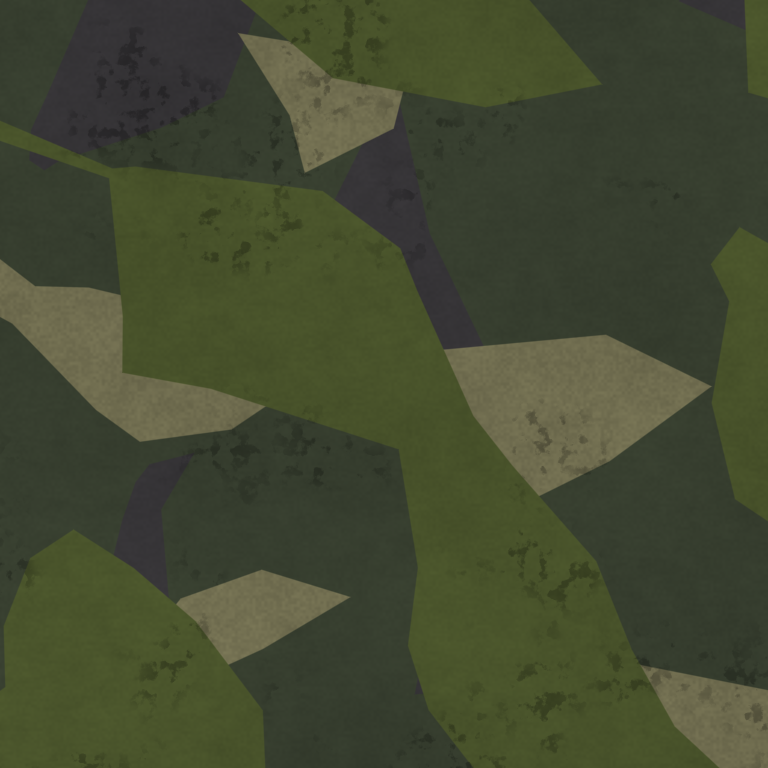
Give the GLSL for this pattern, as a three.js fragment shader.

```glsl
varying vec2 vUv;

const vec3 DARK_GREEN = vec3(0.214, 0.243, 0.183);
const vec3 LEAF_GREEN = vec3(0.284, 0.324, 0.166);
const vec3 SAND = vec3(0.440, 0.428, 0.312);
const vec3 CHARCOAL = vec3(0.208, 0.201, 0.211);
const float EDGE = 0.0012;

float hash(vec2 p) {
  vec3 q = fract(p.xyx * 0.1031);
  q += dot(q, q.yzx + 33.33);
  return fract((q.x + q.y) * q.z);
}

float noise(vec2 p) {
  vec2 i = floor(p);
  vec2 f = fract(p);
  f = f * f * (3.0 - 2.0 * f);
  float low = mix(hash(i), hash(i + vec2(1.0, 0.0)), f.x);
  float high = mix(hash(i + vec2(0.0, 1.0)), hash(i + 1.0), f.x);
  return mix(low, high, f.y);
}

float fbm(vec2 p) {
  float sum = 0.0;
  float gain = 0.5;
  for (int i = 0; i < 4; i++) {
    sum += gain * noise(p);
    p = mat2(1.6, 1.2, -1.2, 1.6) * p + 7.3;
    gain *= 0.5;
  }
  return sum / 0.9375;
}

vec2 rotate(vec2 p, float angle) {
  float c = cos(angle);
  float s = sin(angle);
  return vec2(c * p.x - s * p.y, s * p.x + c * p.y);
}

// Each 2x2 block of vertices holds one value from every quarter of 0..1,
// which keeps the covered area even across the canvas.
float vertexLevel(vec2 cell) {
  vec2 block = floor(cell * 0.5);
  vec2 inner = cell - 2.0 * block;
  float shift = floor(4.0 * hash(block + 17.0));
  float rank = floor(mod(inner.x + 2.0 * inner.y + shift + 0.5, 4.0));
  return (rank + hash(cell)) * 0.25;
}

// Straight-edged patches: contour of a height field that is flat per triangle.
float splinter(vec2 uv, float scale, float angle, vec2 seed, float level) {
  vec2 p = rotate(uv, angle) * scale + seed;
  vec2 cell = floor(p);
  vec2 f = p - cell;
  bool lower = f.x > f.y;
  vec2 along = lower ? f : f.yx;
  float a = vertexLevel(cell);
  float b = vertexLevel(cell + (lower ? vec2(1.0, 0.0) : vec2(0.0, 1.0)));
  float c = vertexLevel(cell + 1.0);
  vec2 slope = vec2(b - a, c - b);
  float height = a + dot(slope, along) - level;
  float dist = height / (max(length(slope), 0.05) * scale);
  return smoothstep(-EDGE, EDGE, dist);
}

// Dark flecks gathered in a few worn places.
float flecks(vec2 uv) {
  float worn = smoothstep(0.56, 0.76, fbm(uv * 7.0 + 31.0));
  float spots = smoothstep(0.54, 0.70, fbm(uv * 75.0 + 5.0));
  return worn * spots;
}

// Brightness of the cloth: soft stains, mottling and fine grain.
float cloth(vec2 uv, float grain) {
  float stains = fbm(uv * 5.0 + 11.0) - 0.5;
  float mottle = fbm(uv * 38.0 + 3.0) - 0.5;
  float fine = noise(uv * 260.0) - 0.5;
  float weave = noise(uv * vec2(60.0, 240.0) + 9.0) - 0.5;
  return 1.0 + 0.13 * stains + 0.09 * mottle + grain * fine + 0.03 * weave;
}

void main() {
  float sand = splinter(vUv, 4.5, 0.55, vec2(23.3, 8.6), 0.67);
  float charcoal = splinter(vUv, 4.7, -0.75, vec2(61.2, 47.4), 0.66);
  float green = splinter(vUv, 4.2, 1.15, vec2(12.7, 35.1), 0.55);

  // Stack the patches, the leaf green cutting into those below.
  vec3 color = mix(DARK_GREEN, CHARCOAL, charcoal);
  color = mix(color, SAND, sand);
  color = mix(color, LEAF_GREEN, green);

  // Wear; the sand cloth is the coarsest.
  float grain = mix(0.05, 0.10, sand * (1.0 - green));
  color *= cloth(vUv, grain);
  color *= 1.0 - 0.24 * flecks(vUv);

  gl_FragColor = vec4(color, 1.0);
}
```
